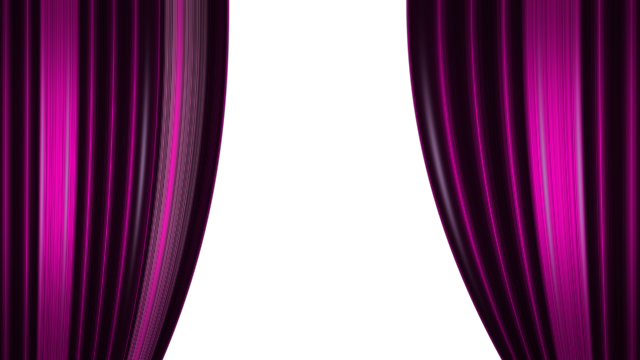
Give the GLSL for this background, as a Shadertoy shader.

```glsl
// Two magenta stage curtains drawn open over a white backdrop.
// Each pixel is traced up its curved fold to the rail, then coloured by a
// cloth profile of repeated ridges, satin bands, sheens and fine threads.

const vec3 SHADOW = vec3(0.085, 0.008, 0.065);
const vec3 PLUM = vec3(0.40, 0.015, 0.30);
const vec3 MAGENTA = vec3(0.83, 0.015, 0.64);
const vec3 HOT_PINK = vec3(1.00, 0.06, 0.74);
const vec3 SILVER = vec3(0.66, 0.49, 0.69);
const vec3 TAUPE = vec3(0.49, 0.25, 0.41);
const float FOLD_WIDTH = 0.0338;

float hash(float n) {
    n = fract(n * 0.1031);
    n *= n + 33.33;
    n *= n + n;
    return fract(n);
}

float noise(float x) {
    float i = floor(x), f = fract(x);
    return mix(hash(i), hash(i + 1.0), f * f * (3.0 - 2.0 * f));
}

float bell(float x, float center, float width) {
    float d = (x - center) / width;
    return exp(-d * d);
}

float band(float x, float lo, float hi, float soft) {
    return smoothstep(lo - soft, lo + soft, x) * (1.0 - smoothstep(hi - soft, hi + soft, x));
}

// Rail position of the fold passing through x, by fixed-point iteration.
float traceToRail(float x, float edge, float pull, float bend) {
    float u = x;
    for (int i = 0; i < 14; i++) {
        u = x + pull * pow(clamp(u / edge, 0.0, 1.0), bend);
    }
    return u;
}

// Cloth colour at rail position s and drop t (0 at the rail, 1 at the hem).
vec3 cloth(float s, float t) {
    float threads = 0.6 * noise(s * 1050.0 + 20.0) + 0.4 * noise(s * 420.0 + 7.0);
    float middle = bell(t, 0.5, 0.36);

    // Repeated folds: a soft body with a thin lit ridge
    float cell = (s - 0.009) / FOLD_WIDTH + 0.5;
    float d = fract(cell) - 0.5;
    float strength = mix(0.7, 1.0, hash(floor(cell) + 3.0));
    float body = exp(-d * d * 20.0) * (0.55 + 0.35 * middle);
    float ridge = exp(-abs(d) * 17.0) * (0.55 + 0.45 * middle);
    vec3 col = mix(SHADOW, PLUM, body * strength);
    col = mix(col, MAGENTA, ridge * strength);
    col *= 0.72 + 0.5 * threads;

    // Broad satin band with silver borders
    vec3 satin = mix(PLUM * 1.25, MAGENTA * 1.08, middle);
    satin *= 0.76 + 0.4 * threads;
    satin = mix(satin, HOT_PINK, 0.3 * middle * bell(s, 0.09, 0.011));
    col = mix(col, satin, 0.95 * band(s, 0.063, 0.123, 0.004));
    float borders = bell(s, 0.067, 0.0028) + bell(s, 0.107, 0.0028);
    col = mix(col, SILVER, 0.85 * min(borders, 1.0) * bell(t, 0.5, 0.27));

    // Dark pleat with a cool highlight
    col = mix(col, SHADOW * 1.4, 0.8 * band(s, 0.219, 0.255, 0.004));
    col = mix(col, SILVER * 0.85, 0.85 * bell(s, 0.231, 0.0042) * bell(t, 0.46, 0.23));
    col = mix(col, MAGENTA * 0.7, 0.7 * bell(s, 0.249, 0.0014));

    // Muted outer panel with one bright pleat
    vec3 panel = mix(TAUPE, MAGENTA, 0.35 * smoothstep(0.55, 1.0, t));
    panel *= 0.55 + 0.75 * threads;
    panel = mix(panel, panel * 0.55, smoothstep(0.295, 0.325, s));
    col = mix(col, panel, band(s, 0.258, 0.325, 0.003));
    col = mix(col, HOT_PINK, 0.85 * bell(s, 0.281, 0.0055) * (0.65 + 0.35 * middle));
    col = mix(col, SHADOW * (0.8 + threads), 0.85 * smoothstep(0.322, 0.331, s));

    // Light falls off towards rail and hem
    return col * (1.0 - 0.2 * smoothstep(0.3, 0.0, t)) * (1.0 - 0.32 * smoothstep(0.6, 1.0, t));
}

// Composite one curtain; x grows inward from its side of the canvas.
vec3 drawCurtain(vec3 back, float x, float t, float edge, float reach, float sag, float bend, float stretch) {
    float pull = reach * pow(t, sag);
    float inside = edge - pull - x;
    float u = traceToRail(x, edge, pull, bend);
    vec3 col = cloth(u / stretch, t);

    // Thin rim along the free edge
    col = mix(col, SHADOW, 0.5 * bell(inside, 0.007, 0.004));
    col = mix(col, MAGENTA * 0.75, 0.8 * bell(inside, 0.0015, 0.0018) * (1.0 - 0.5 * t));
    float pixel = 1.0 / iResolution.x;
    return mix(back, col, smoothstep(-pixel, pixel, inside));
}

void mainImage(out vec4 fragColor, in vec2 fragCoord) {
    vec2 p = fragCoord / iResolution.xy;
    float t = 1.0 - p.y;
    vec3 col = vec3(1.0);
    col = drawCurtain(col, p.x, t, 0.358, 0.104, 2.3, 1.7, 1.0);
    col = drawCurtain(col, 1.0 - p.x, t, 0.365, 0.149, 2.08, 1.5, 1.48);
    fragColor = vec4(col, 1.0);
}
```
